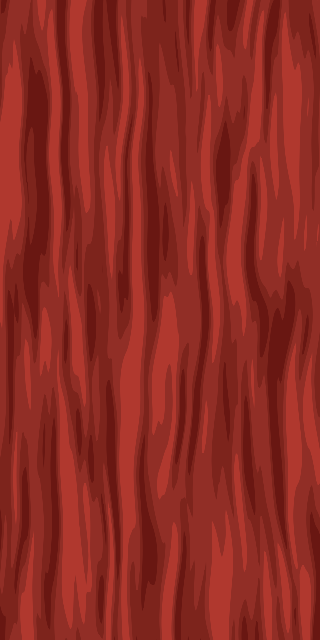
This texture is drawn by a WebGL 2 fragment shader. Its source:

```glsl
#version 300 es
precision highp float;
// Red wood grain: long upright streaks and loops in four flat tones.

#define RING_COUNT 7.5
#define RING_BEND 2.1
#define SWAY 0.035
#define STREAK_AMOUNT 1.9
#define FIBRE_AMOUNT 2.0
#define DARK_LEVEL -0.98
#define SHADE_LEVEL -0.24
#define LIGHT_LEVEL 0.73
#define DARK_TONE vec3(0.41, 0.09, 0.07)
#define SHADE_TONE vec3(0.49, 0.14, 0.11)
#define BASE_TONE vec3(0.57, 0.18, 0.15)
#define LIGHT_TONE vec3(0.69, 0.22, 0.18)

uniform vec2 u_resolution;
out vec4 fragColor;

// Random unit gradient for a lattice cell
vec2 cellGradient(vec2 cell) {
    uvec2 q = uvec2(ivec2(cell)) * uvec2(1597334673u, 3812015801u);
    uint h = (q.x ^ q.y) * 1597334673u;
    h = (h ^ (h >> 15)) * 2246822519u;
    h ^= h >> 13;
    float angle = float(h & 65535u) * 6.28318 / 65536.0;
    return vec2(cos(angle), sin(angle));
}

float gradientNoise(vec2 p) {
    vec2 cell = floor(p);
    vec2 f = p - cell;
    vec2 fade = f * f * f * (f * (f * 6.0 - 15.0) + 10.0);
    vec2 e = vec2(1.0, 0.0);
    float a = dot(cellGradient(cell), f);
    float b = dot(cellGradient(cell + e), f - e);
    float c = dot(cellGradient(cell + e.yx), f - e.yx);
    float d = dot(cellGradient(cell + e.xx), f - e.xx);
    return mix(mix(a, b, fade.x), mix(c, d, fade.x), fade.y);
}

// Continuous height of the grain, later cut into tones
float grainHeight(vec2 p) {
    // Sideways sway, and uneven streak ends
    p.x += SWAY * gradientNoise(p * vec2(2.0, 3.0) + 31.7);
    float y = p.y + 0.35 * gradientNoise(vec2(p.x * 5.0, p.y) + 12.4);

    // Growth rings, folded into loops where the bend is strong
    float ring = p.x * RING_COUNT
               + RING_BEND * gradientNoise(vec2(p.x * 6.0, y) + 5.3);

    // Spindle streaks and finer fibres
    float streak = gradientNoise(vec2(p.x * 19.0, y * 1.3) + 47.6);
    float fibre = gradientNoise(vec2(p.x * 36.0, y * 2.2) + 83.2);
    return 0.85 * sin(6.28318 * ring) + STREAK_AMOUNT * streak + FIBRE_AMOUNT * fibre;
}

// Smoothed step well under one pixel wide, for crisp tone borders
float toneEdge(float level, float height, float pixel) {
    return smoothstep(-0.3, 0.3, (height - level) / pixel);
}

void main() {
    vec2 p = gl_FragCoord.xy / u_resolution.x;
    float height = grainHeight(p);
    float pixel = max(fwidth(height), 0.0001);

    vec3 color = mix(DARK_TONE, SHADE_TONE, toneEdge(DARK_LEVEL, height, pixel));
    color = mix(color, BASE_TONE, toneEdge(SHADE_LEVEL, height, pixel));
    color = mix(color, LIGHT_TONE, toneEdge(LIGHT_LEVEL, height, pixel));
    fragColor = vec4(color, 1.0);
}
```
